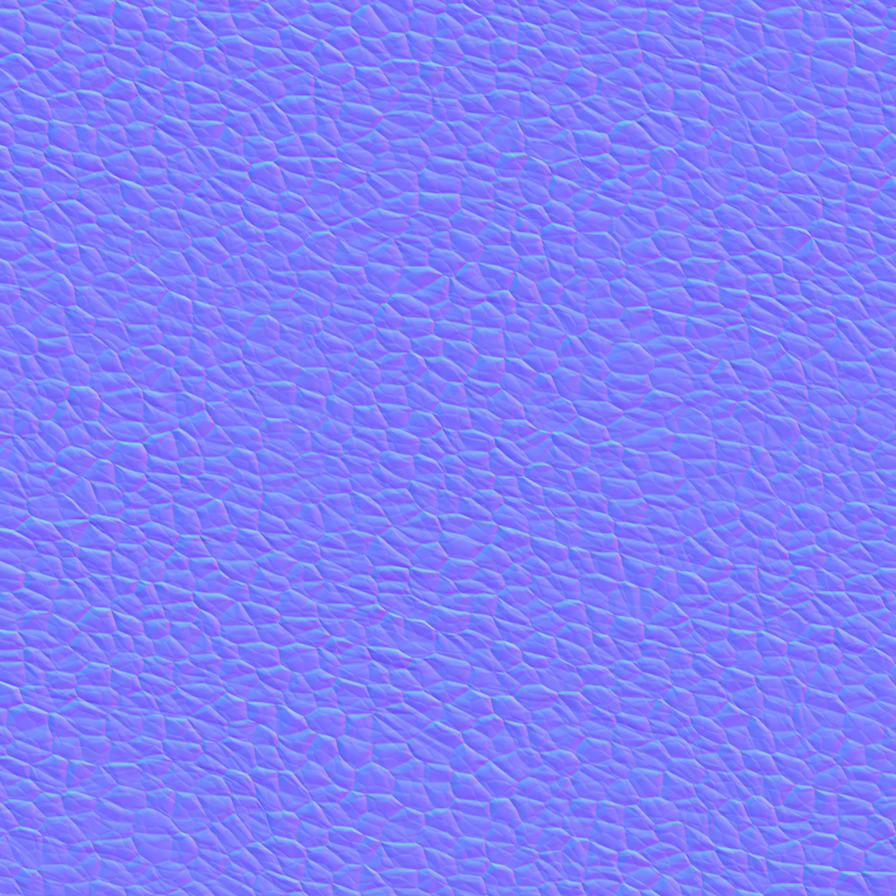
A Shadertoy shader for this texture map:

```glsl
// Tangent-space normal map of pebbled leather with slanted grain and long creases.

const float GRAIN_ANGLE = 0.24;           // creases run down to the right
const vec2  PEBBLES = vec2(30.0, 47.0);   // pebbles along and across the grain
const float SLOPE_STEP = 0.0013;          // sampling radius of the slope

vec2 hash2(vec2 p) {
    vec3 q = fract(p.xyx * vec3(0.1031, 0.1030, 0.0973));
    q += dot(q, q.yzx + 33.33);
    return fract((q.xx + q.yz) * q.zy);
}

// Smooth value noise, two independent channels in -1..1
vec2 noise2(vec2 p) {
    vec2 cell = floor(p), f = fract(p);
    f = f * f * f * (f * (f * 6.0 - 15.0) + 10.0);
    vec2 low  = mix(hash2(cell), hash2(cell + vec2(1, 0)), f.x);
    vec2 high = mix(hash2(cell + vec2(0, 1)), hash2(cell + vec2(1, 1)), f.x);
    return mix(low, high, f.y) * 2.0 - 1.0;
}

vec2 rotate(vec2 p, float angle) {
    float c = cos(angle), s = sin(angle);
    return vec2(c * p.x - s * p.y, s * p.x + c * p.y);
}

// Rounded cellular domes; tilt moves each summit towards its upper edge
float pebbles(vec2 p, float jitter, float steepness, float tilt) {
    vec2 cell = floor(p), f = fract(p), toCentre = vec2(0.0);
    float nearest = 9.0, second = 9.0;
    for (int y = -1; y <= 1; y++)
    for (int x = -1; x <= 1; x++) {
        vec2 offset = vec2(x, y);
        vec2 centre = 0.5 + jitter * (hash2(cell + offset) - 0.5);
        vec2 d = offset + centre - f;
        float dist = dot(d, d);
        if (dist < nearest) {
            second = nearest;
            nearest = dist;
            toCentre = d;
        } else {
            second = min(second, dist);
        }
    }
    float dome = 1.0 - exp(-steepness * (second - nearest));
    return dome * (1.0 - tilt * toCentre.y);
}

// Thin valleys along the zero lines of stretched noise
float creases(vec2 p, float sharpness) {
    return -exp(-sharpness * abs(noise2(p).x));
}

float leatherHeight(vec2 uv) {
    vec2 grain = rotate(uv, GRAIN_ANGLE);
    grain += 0.010 * noise2(grain * 6.0 + 3.0) + 0.0035 * noise2(grain * 29.0);

    vec2 p = grain * PEBBLES + 40.0;
    p.x += 0.12 * p.y;
    float depth = 1.0 + 0.2 * noise2(uv * 6.0 + 11.0).x;

    // Large pebbles, then smaller facets that cross them
    float h = 0.0019 * depth * pebbles(p, 0.85, 2.4, 0.95);
    h += 0.0006 * pebbles(rotate(p, 0.4) * 1.7 + 17.0, 0.95, 2.2, 0.6);

    // Long folds and fine skin texture
    h += 0.0007 * creases(grain * vec2(6.0, 19.0) + 5.0, 10.0);
    h += 0.00013 * noise2(grain * vec2(110.0, 170.0)).y;
    return h;
}

void mainImage(out vec4 fragColor, in vec2 fragCoord) {
    vec2 uv = fragCoord / iResolution.y;
    vec2 e = vec2(SLOPE_STEP, 0.0);

    // Central differences give the surface slope
    vec2 slope = vec2(
        leatherHeight(uv + e.xy) - leatherHeight(uv - e.xy),
        leatherHeight(uv + e.yx) - leatherHeight(uv - e.yx)) / (2.0 * SLOPE_STEP);

    vec3 normal = normalize(vec3(-slope, 1.0));
    fragColor = vec4(0.5 + 0.5 * normal, 1.0);
}
```
